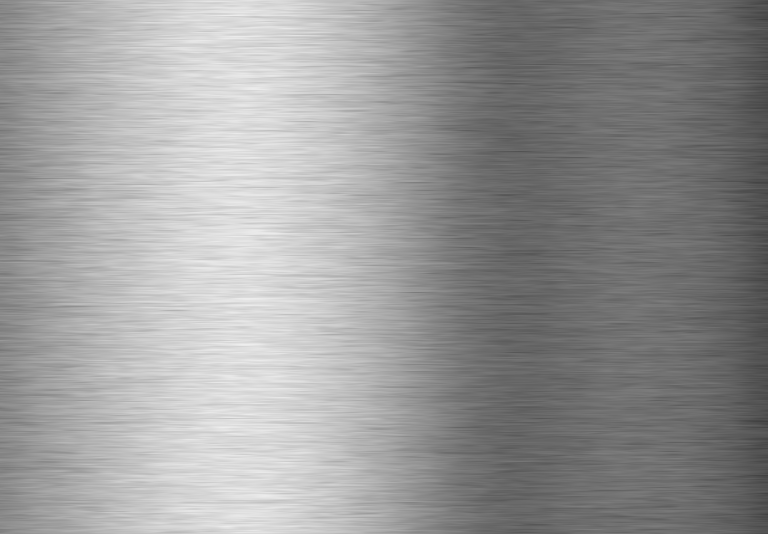
Reproduce this texture procedurally as a WebGL 2 fragment shader.

```glsl
#version 300 es
precision highp float;

uniform vec2 u_resolution;
out vec4 fragColor;

const int TONE_COUNT = 21;
const float TONES[TONE_COUNT] = float[](
  0.53, 0.605, 0.675, 0.74, 0.795, 0.84, 0.865,
  0.855, 0.81, 0.745, 0.66, 0.56, 0.465, 0.41,
  0.405, 0.425, 0.445, 0.445, 0.425, 0.38, 0.31);

const int GRAIN_LAYERS = 4;
const vec2 GRAIN_FREQUENCY = vec2(12.0, 345.0); // streaks across, rows up
const vec2 GRAIN_GROWTH = vec2(1.7, 1.09);
const float GRAIN_STRENGTH = 0.185;
const float DARK_SCRATCH = 0.06;
const float BRIGHT_SCRATCH = 0.02;
const vec2 SCRATCH_FREQUENCY = vec2(16.0, 356.0);
const float BAND_STRENGTH = 0.018;
const vec2 BAND_FREQUENCY = vec2(4.0, 110.0);

float hash(vec2 p) {
  vec3 q = fract(vec3(p.xyx) * 0.1031);
  q += dot(q, q.yzx + 33.33);
  return fract((q.x + q.y) * q.z);
}

// One row of smooth noise, shifted by its own random offset
float rowNoise(float x, float row) {
  x += 40.0 * hash(vec2(row, 7.0));
  float cell = floor(x);
  float f = smoothstep(0.0, 1.0, fract(x));
  return mix(hash(vec2(cell, row)), hash(vec2(cell + 1.0, row)), f);
}

// Rows of streaks joined by short blends
float streakNoise(vec2 p) {
  float row = floor(p.y);
  float f = smoothstep(0.2, 0.8, fract(p.y));
  return mix(rowNoise(p.x, row), rowNoise(p.x, row + 1.0), f);
}

float toneAt(int i) {
  return TONES[clamp(i, 0, TONE_COUNT - 1)];
}

// Smooth Catmull-Rom curve through the evenly spaced tones
float sheen(float x) {
  float s = clamp(x, 0.0, 1.0) * float(TONE_COUNT - 1);
  int i = int(floor(s));
  float t = fract(s);
  float a = toneAt(i - 1), b = toneAt(i), c = toneAt(i + 1), d = toneAt(i + 2);
  return b + 0.5 * t * (c - a + t * (2.0 * a - 5.0 * b + 4.0 * c - d
    + t * (3.0 * (b - c) + d - a)));
}

// Layered brushing, centred on zero
float brushedGrain(vec2 uv) {
  vec2 frequency = GRAIN_FREQUENCY;
  float sum = 0.0;
  for (int i = 0; i < GRAIN_LAYERS; i++) {
    sum += streakNoise(uv * frequency + float(i) * vec2(17.3, 561.7)) - 0.5;
    frequency *= GRAIN_GROWTH;
  }
  return sum / float(GRAIN_LAYERS);
}

void main() {
  vec2 uv = gl_FragCoord.xy / u_resolution;
  float tone = sheen(uv.x);

  // Fine grain and broad uneven bands
  float relief = GRAIN_STRENGTH * brushedGrain(uv);
  relief += BAND_STRENGTH * (streakNoise(uv * BAND_FREQUENCY + 91.0) - 0.5);

  // Sparse dark and bright scratches
  float scratch = streakNoise(uv * SCRATCH_FREQUENCY + 203.0);
  relief -= DARK_SCRATCH * smoothstep(0.75, 1.0, scratch);
  relief += BRIGHT_SCRATCH * smoothstep(0.25, 0.0, scratch);

  // Darker metal shows softer brushing
  tone += relief * mix(0.7, 1.0, smoothstep(0.3, 0.8, tone));
  fragColor = vec4(vec3(clamp(tone, 0.0, 1.0)), 1.0);
}
```
